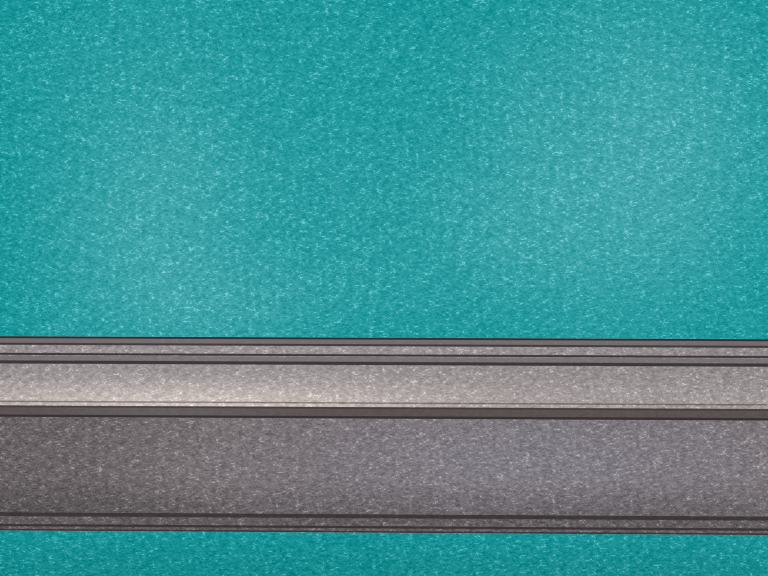
Reproduce this texture procedurally as a WebGL 1 fragment shader.

```glsl
precision highp float;
// A grained teal sheet crossed by a ribbed, slightly tilted metal rail.
// The rail is a stack of soft-edged horizontal bands; broad gaussian glows
// light both materials, and stretched value noise supplies the grain.

uniform vec2 u_resolution;

// Heights are fractions of the canvas, measured down from the top at x = 0.
const float RAIL_TOP = 0.5835;
const float LEDGE_TOP = 0.6310;
const float GROOVE_TOP = 0.7040;
const float PANEL_TOP = 0.7235;
const float LIP_TOP = 0.8890;
const float RAIL_BOTTOM = 0.9210;
const float TILT = 0.0053;
const float TILT_GROWTH = 0.008;

const vec3 TEAL = vec3(0.095, 0.585, 0.600);
const vec3 TEAL_SHEEN = vec3(0.42, 0.72, 0.75);
const vec3 METAL = vec3(0.455, 0.430, 0.440);
const vec3 METAL_LIGHT = vec3(0.605, 0.580, 0.585);
const vec3 METAL_COOL = vec3(0.53, 0.52, 0.56);
const vec3 WARM_GLINT = vec3(0.86, 0.81, 0.78);
const vec3 GROOVE = vec3(0.355, 0.320, 0.315);
const vec3 SEAM = vec3(0.205, 0.180, 0.190);

const float GRAIN_CELLS = 230.0;
const float TEAL_GRAIN = 0.24;
const float METAL_GRAIN = 0.25;

float hash(vec2 p) {
  return fract(sin(dot(p, vec2(127.1, 311.7))) * 43758.5453);
}

float noise(vec2 p) {
  vec2 i = floor(p);
  vec2 f = fract(p);
  f = f * f * (3.0 - 2.0 * f);
  return mix(mix(hash(i), hash(i + vec2(1.0, 0.0)), f.x),
             mix(hash(i + vec2(0.0, 1.0)), hash(i + vec2(1.0, 1.0)), f.x), f.y);
}

// Coarse to fine octaves, centred on zero.
float grain(vec2 p) {
  float sum = 0.0;
  float weight = 0.42;
  for (int i = 0; i < 3; i++) {
    sum += weight * (noise(p) - 0.5);
    p = mat2(1.72, 0.25, -0.25, 1.72) * p + 17.3;
    weight *= 0.85;
  }
  return sum;
}

float glow(vec2 p, vec2 centre, vec2 radius) {
  vec2 d = (p - centre) / radius;
  return exp(-dot(d, d));
}

// Antialiased coverage of the strip from top to bottom.
float band(float y, float top, float bottom) {
  float w = 0.75 / u_resolution.y;
  return smoothstep(top - w, top + w, y) * (1.0 - smoothstep(bottom - w, bottom + w, y));
}

vec3 sheet(vec2 p, float g) {
  float sheen = 0.42 * glow(p, vec2(0.20, 0.38), vec2(0.17, 0.24));
  sheen += 0.50 * glow(p, vec2(0.84, 0.25), vec2(0.20, 0.27));
  sheen += 0.24 * glow(p, vec2(0.62, 0.42), vec2(0.24, 0.17));
  sheen += 0.22 * glow(p, vec2(0.33, 0.53), vec2(0.16, 0.08));
  sheen += 0.12 * glow(p, vec2(0.25, 0.05), vec2(0.35, 0.20));
  sheen += 0.10 * (noise(p * vec2(9.0, 7.0)) - 0.3);
  vec3 colour = mix(TEAL, TEAL_SHEEN, clamp(sheen, 0.0, 1.0));
  colour *= 1.0 - 0.07 * smoothstep(0.90, 1.0, p.y);
  float sparkle = smoothstep(0.12, 0.36, g);
  return colour + g * TEAL_GRAIN * vec3(1.15, 0.85, 0.85) + sparkle * 0.12 * vec3(1.0, 0.7, 0.7);
}

vec3 rail(vec2 p, float y, float g) {
  // Upper ribs and the lit ledge.
  vec3 colour = METAL_LIGHT * mix(0.94, 1.0, glow(p, vec2(0.35, 0.6), vec2(0.4, 1.0)));
  float slope = smoothstep(LEDGE_TOP, GROOVE_TOP, y);
  float ledge = band(y, LEDGE_TOP, GROOVE_TOP);
  float lit = slope * (0.22 + 0.58 * glow(p, vec2(0.24, 0.69), vec2(0.30, 0.08)));
  colour = mix(colour, WARM_GLINT, ledge * lit);

  // Broad lower panel, cooler and brighter to the right of centre.
  vec3 panel = METAL * mix(0.90, 1.04, smoothstep(0.0, 0.35, p.x));
  panel = mix(panel, METAL_COOL, 0.65 * glow(p, vec2(0.70, 0.80), vec2(0.32, 0.10)));
  panel *= 1.0 - 0.13 * smoothstep(0.82, LIP_TOP, y);
  colour = mix(colour, panel, band(y, PANEL_TOP, LIP_TOP));
  colour = mix(colour, METAL * 0.86, band(y, LIP_TOP, RAIL_BOTTOM));
  colour += g * METAL_GRAIN + 0.09 * smoothstep(0.14, 0.36, g);

  // Recessed faces.
  colour = mix(colour, METAL * 0.94, 0.85 * band(y, RAIL_TOP, 0.5960));
  colour = mix(colour, METAL * 0.96, 0.75 * band(y, 0.6170, 0.6260));
  vec3 groove = mix(GROOVE, METAL, 0.45 * glow(p, vec2(0.22, 0.71), vec2(0.16, 0.06)));
  colour = mix(colour, groove + 0.06 * g, band(y, GROOVE_TOP, PANEL_TOP));

  // Dark seams between the faces.
  float seam = band(y, RAIL_TOP, 0.5870);
  seam += 0.85 * band(y, 0.5950, 0.5985);
  seam += 0.90 * band(y, 0.6125, 0.6160);
  seam += 0.90 * band(y, 0.6255, LEDGE_TOP);
  seam += 0.45 * band(y, 0.6955, 0.6980);
  seam += 0.55 * band(y, GROOVE_TOP, 0.7070);
  seam += 0.90 * band(y, 0.7195, PANEL_TOP);
  seam += 0.80 * band(y, LIP_TOP, 0.8960);
  seam += 0.85 * band(y, 0.9095, 0.9135);
  seam += 0.80 * band(y, 0.9180, RAIL_BOTTOM);
  return mix(colour, SEAM, clamp(seam, 0.0, 1.0));
}

void main() {
  vec2 p = gl_FragCoord.xy / u_resolution;
  p.y = 1.0 - p.y;
  float y = p.y - p.x * (TILT + TILT_GROWTH * (p.y - RAIL_TOP));
  float g = grain(p * GRAIN_CELLS * vec2(1.0, 1.05));
  vec3 colour = mix(sheet(p, g), rail(p, y, g), band(y, RAIL_TOP, RAIL_BOTTOM));
  gl_FragColor = vec4(clamp(colour, 0.0, 1.0), 1.0);
}
```
